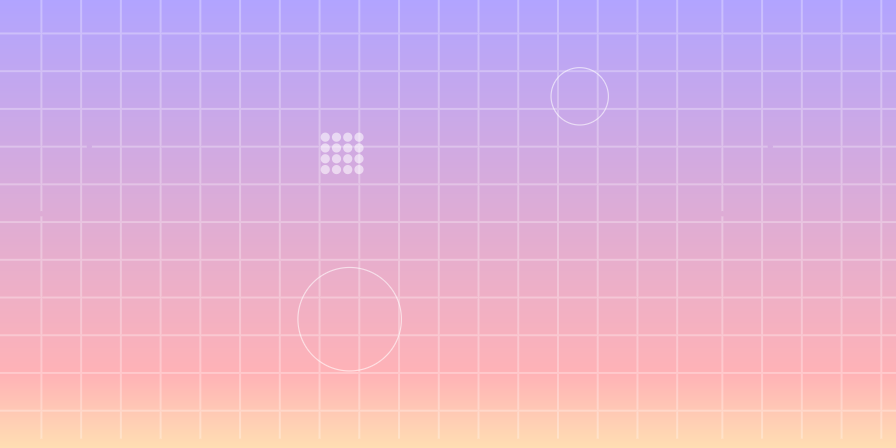
A Shadertoy shader for this background:

```glsl
const vec3 VIOLET = vec3(0.695, 0.643, 1.0);
const vec3 PINK   = vec3(1.0, 0.700, 0.715);
const vec3 PEACH  = vec3(1.0, 0.870, 0.700);
const float PINK_HEIGHT = 0.165;

// Lengths are fractions of the canvas height.
const vec2  GRID_ORIGIN  = vec2(0.0924, 0.0833);
const vec2  GRID_STEP    = vec2(0.0887, 0.0842);
const vec2  LAST_LINE    = vec2(16.0, 10.0);
const float PANEL_PERIOD = 1.520;
const float GRID_BOTTOM  = 0.021;
const float GRID_HALF_WIDTH = 0.0022;
const float GRID_ALPHA   = 0.29;
const vec2  ROW_BREAK    = vec2(0.107, 0.673);
const vec2  COLUMN_BREAK = vec2(0.0, 0.523);
const float BREAK_RADIUS = 0.006;

const vec2  SMALL_RING = vec2(1.294, 0.785);
const vec2  LARGE_RING = vec2(0.7805, 0.2875);
const float SMALL_RADIUS = 0.0640;
const float LARGE_RADIUS = 0.1155;
const float RING_HALF_WIDTH = 0.0013;
const float RING_ALPHA = 0.60;

const vec2  DOT_ORIGIN = vec2(0.7260, 0.6215);
const vec2  DOT_STEP   = vec2(0.0251, 0.0241);
const float DOT_RADIUS = 0.0102;
const float DOT_ALPHA  = 0.54;

// Antialiased coverage of a signed distance.
float coverage(float dist) {
    return clamp(0.5 - dist * iResolution.y, 0.0, 1.0);
}

vec3 skyGradient(float y) {
    vec3 upper = mix(PINK, VIOLET, clamp((y - PINK_HEIGHT) / (1.0 - PINK_HEIGHT), 0.0, 1.0));
    return mix(PEACH, upper, clamp(y / PINK_HEIGHT, 0.0, 1.0));
}

// Repeating panels of grid lines, each with two tiny breaks.
float gridMask(vec2 p) {
    float margin = 0.5 * (PANEL_PERIOD - LAST_LINE.x * GRID_STEP.x);
    float panelX = mod(p.x - GRID_ORIGIN.x + margin, PANEL_PERIOD) - margin;
    vec2 cell = vec2(panelX, p.y - GRID_ORIGIN.y);
    vec2 nearest = clamp(round(cell / GRID_STEP), vec2(0.0), LAST_LINE);
    vec2 dist = abs(cell - nearest * GRID_STEP) - GRID_HALF_WIDTH;

    vec2 panel = vec2(panelX, p.y);
    float column = coverage(max(dist.x, GRID_BOTTOM - p.y));
    column *= 1.0 - coverage(length(panel - COLUMN_BREAK) - BREAK_RADIUS);
    float row = coverage(dist.y);
    row *= 1.0 - coverage(length(panel - ROW_BREAK) - BREAK_RADIUS);
    return max(column, row);
}

float ringMask(vec2 p, vec2 center, float radius) {
    return coverage(abs(length(p - center) - radius) - RING_HALF_WIDTH);
}

// Four by four block of dots.
float dotMask(vec2 p) {
    vec2 q = p - DOT_ORIGIN;
    vec2 nearest = clamp(round(q / DOT_STEP), 0.0, 3.0);
    return coverage(length(q - nearest * DOT_STEP) - DOT_RADIUS);
}

void mainImage(out vec4 fragColor, in vec2 fragCoord) {
    vec2 p = fragCoord / iResolution.y;
    vec3 color = skyGradient(p.y);

    // White overlays, back to front.
    color = mix(color, vec3(1.0), GRID_ALPHA * gridMask(p));
    float rings = max(ringMask(p, SMALL_RING, SMALL_RADIUS),
                      ringMask(p, LARGE_RING, LARGE_RADIUS));
    color = mix(color, vec3(1.0), RING_ALPHA * rings);
    color = mix(color, vec3(1.0), DOT_ALPHA * dotMask(p));

    fragColor = vec4(color, 1.0);
}
```
